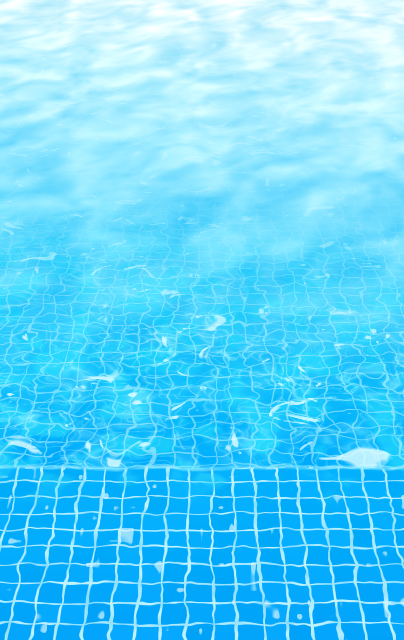
Give the GLSL for this texture, as a Shadertoy shader.

```glsl
// Sunlit pool: a tiled ledge in front, rippling water fading to pale light behind.

const float LEDGE = 0.268;     // height of the ledge edge
const float HORIZON = 1.534;   // vanishing height of the tile floor

float hash(vec2 p) {
    vec3 q = fract(vec3(p.xyx) * 0.1031);
    q += dot(q, q.yzx + 33.33);
    return fract((q.x + q.y) * q.z);
}

float noise(vec2 p) {
    vec2 i = floor(p), f = fract(p);
    f = f * f * (3.0 - 2.0 * f);
    return mix(mix(hash(i), hash(i + vec2(1, 0)), f.x),
               mix(hash(i + vec2(0, 1)), hash(i + vec2(1, 1)), f.x), f.y);
}

float fbm(vec2 p) {
    float sum = 0.0, amp = 0.5;
    for (int i = 0; i < 4; i++) {
        sum += amp * noise(p);
        p = mat2(1.6, 0.7, -0.7, 1.6) * p + 7.3;
        amp *= 0.5;
    }
    return sum / 0.94;
}

vec2 noise2(vec2 p) {
    return vec2(noise(p), noise(p + 41.7)) - 0.5;
}

// Perspective tile coordinates; grout lies on the integers.
vec2 floorCoord(vec2 p) {
    float depth = HORIZON - p.y;
    return vec2((p.x - 0.331) / (0.0263 * depth), 70.2 / depth + 0.44);
}

float grout(vec2 tile, vec2 halfWidth) {
    vec2 d = abs(fract(tile + 0.5) - 0.5);
    vec2 aa = min(fwidth(tile), 0.3);
    vec2 line = 1.0 - smoothstep(halfWidth - aa * 0.6, halfWidth + aa * 0.6, d);
    return max(line.x, line.y);
}

// Bright thin curves where a noise field crosses its middle value.
float ridge(vec2 p, float sharpness) {
    return pow(1.0 - abs(2.0 * noise(p) - 1.0), sharpness);
}

float caustics(vec2 p) {
    p += 1.5 * noise2(p * 0.9) + 0.5 * noise2(p * 2.3);
    return ridge(p, 9.0) * 0.6 + ridge(p * 1.7 + 13.0, 10.0) * 0.5;
}

vec3 depthColor(float y) {
    vec3 c = mix(vec3(0.01, 0.65, 0.985), vec3(0.01, 0.69, 0.99), smoothstep(0.0, 0.27, y));
    c = mix(c, vec3(0.08, 0.76, 0.99), smoothstep(0.27, 0.42, y));
    c = mix(c, vec3(0.29, 0.83, 0.99), smoothstep(0.40, 0.56, y));
    c = mix(c, vec3(0.55, 0.90, 1.0), smoothstep(0.54, 0.74, y));
    c = mix(c, vec3(0.72, 0.95, 1.0), smoothstep(0.72, 0.86, y));
    return mix(c, vec3(0.87, 0.98, 1.0), smoothstep(0.84, 1.0, y));
}

vec3 ledgeColor(vec2 p, vec2 tile) {
    vec2 bent = tile + 0.22 * noise2(tile * 1.1) + 0.10 * noise2(tile * 3.1);
    vec3 col = depthColor(p.y) + 0.03 * (hash(floor(bent)) - 0.5);
    float thickness = 0.6 + 0.8 * noise(tile * 1.7 + 5.0);
    float line = grout(bent, vec2(0.055, 0.045) * thickness);
    col = mix(col, vec3(0.78, 0.96, 1.0), line * (0.7 + 0.3 * noise(tile * 2.0)));
    // Sparse sun flecks and turquoise light spilling over the edge
    float fleck = smoothstep(0.87, 0.93, noise(tile * vec2(2.3, 1.5) + 19.0));
    col = mix(col, vec3(0.85, 0.96, 1.0), fleck * 0.7);
    float spill = smoothstep(0.20, LEDGE, p.y) * smoothstep(0.5, 0.75, fbm(tile * 0.8));
    return mix(col, vec3(0.2, 0.86, 0.98), spill * 0.6);
}

vec3 waterColor(vec2 p, vec2 tile) {
    float shade = p.y + 0.10 * (p.x - 0.3) * smoothstep(0.3, 0.5, p.y);
    vec3 col = depthColor(shade);
    float near = 1.0 - smoothstep(0.42, 0.70, shade);
    float far = smoothstep(0.42, 0.65, p.y);

    // Broad turquoise patches and slanted surface ripples
    col = mix(col, vec3(0.14, 0.85, 0.99), near * 0.75 * smoothstep(0.42, 0.68, fbm(tile * 0.8)));
    vec2 slope = vec2(tile.x * 0.42, tile.y * 0.42 - tile.x * 0.12);
    float ripple = fbm(slope + 0.8 * noise2(slope * 0.7)) - 0.5;
    col += ripple * mix(vec3(0.16, 0.13, 0.03), vec3(0.48, 0.18, 0.03), far);

    // Refracted grout, dissolving with distance
    vec2 bent = tile + 0.75 * noise2(tile * 0.85) + 0.30 * noise2(tile * 2.2);
    float visible = 1.0 - smoothstep(0.45, 0.78, p.y);
    col = mix(col, vec3(0.70, 0.94, 1.0), 0.62 * visible * grout(bent, vec2(0.045)));

    // Sunlight network and small white glints
    float net = caustics(tile * vec2(0.75, 0.9));
    float patches = 0.35 + 0.9 * fbm(tile * 0.35 + 9.0);
    col = mix(col, vec3(0.66, 0.97, 1.0), clamp(net * patches * (0.12 + 0.68 * near), 0.0, 0.9));
    float glint = smoothstep(0.70, 0.80, fbm(tile * vec2(1.1, 1.3) + 3.0 * noise2(tile * 0.6)));
    return mix(col, vec3(0.90, 1.0, 1.0), glint * (0.25 + 0.55 * near));
}

void mainImage(out vec4 fragColor, in vec2 fragCoord) {
    vec2 p = fragCoord / iResolution.y;
    vec2 tile = floorCoord(p);
    float edge = LEDGE + 0.006 * (noise(vec2(p.x * 38.0, 2.0)) - 0.5);
    float aa = 1.2 / iResolution.y;
    vec3 col = mix(ledgeColor(p, tile), waterColor(p, tile), smoothstep(edge - aa, edge + aa, p.y));
    // Bright lip along the ledge
    float lip = 1.0 - smoothstep(0.001, 0.001 + 2.0 * aa, abs(p.y - edge));
    col = mix(col, vec3(0.6, 0.94, 1.0), lip * (0.25 + 0.4 * noise(p * 45.0)));
    fragColor = vec4(clamp(col, 0.0, 1.0), 1.0);
}
```
